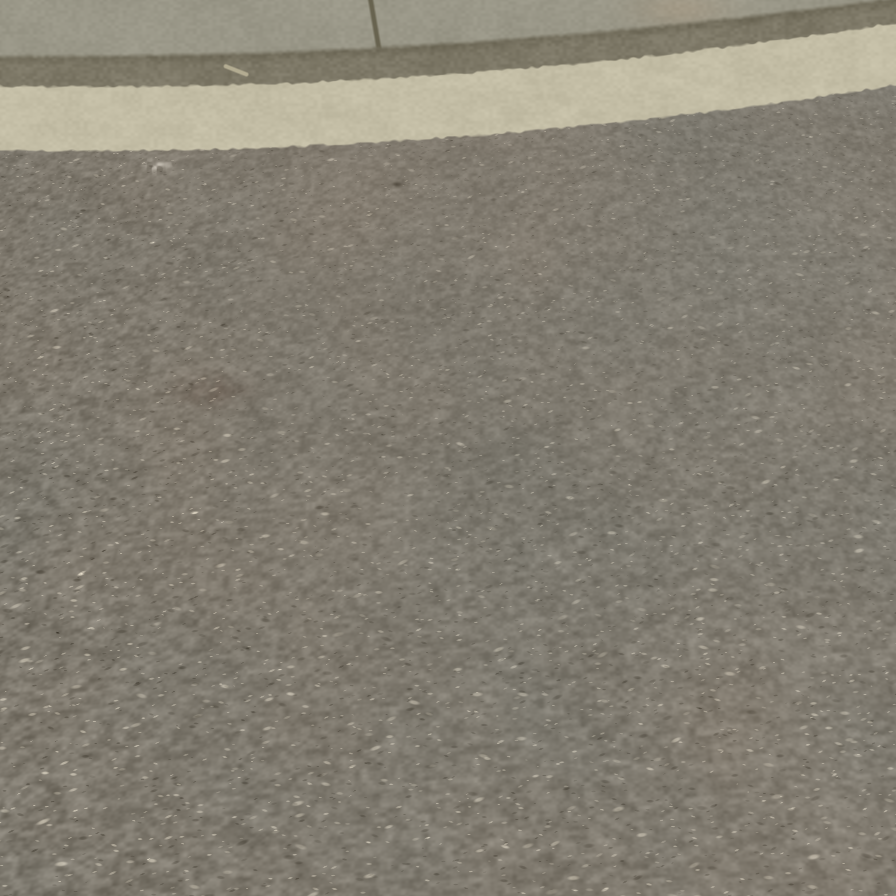
This texture is drawn by a Shadertoy shader. Its source:

```glsl
float hash(vec2 p) {
    vec3 h = fract(p.xyx * vec3(0.1031, 0.1030, 0.0973));
    h += dot(h, h.yzx + 33.33);
    return fract((h.x + h.y) * h.z);
}

float noise(vec2 p) {
    vec2 cell = floor(p), f = fract(p);
    f = f * f * (3.0 - 2.0 * f);
    return mix(mix(hash(cell), hash(cell + vec2(1, 0)), f.x),
               mix(hash(cell + vec2(0, 1)), hash(cell + vec2(1, 1)), f.x), f.y);
}

float fbm(vec2 p) {
    float sum = 0.0, amp = 0.5;
    for (int i = 0; i < 4; i++) {
        sum += amp * noise(p);
        p = mat2(1.6, 1.2, -1.2, 1.6) * p + 17.3;
        amp *= 0.5;
    }
    return sum - 0.47;
}

float segment(vec2 p, vec2 a, vec2 b) {
    vec2 ab = b - a;
    return length(p - a - ab * clamp(dot(p - a, ab) / dot(ab, ab), 0.0, 1.0));
}

float blob(vec2 p, vec2 centre, vec2 radius) {
    vec2 d = (p - centre) / radius;
    return exp(-dot(d, d));
}

// One elongated stone chip per occupied grid cell
float chips(vec2 p, float density) {
    vec2 cell = floor(p);
    float size = 0.5 + 0.5 * hash(cell + 9.1);
    vec2 centre = 0.3 + 0.4 * vec2(hash(cell + 31.7), hash(cell + 73.3));
    vec2 d = fract(p) - centre;
    d.y += d.x * (hash(cell + 5.5) - 0.5);
    float chip = 1.0 - smoothstep(0.08, 0.28, length(d * vec2(0.8, 1.35)) / size);
    return chip * step(hash(cell), density) * (0.4 + 0.6 * hash(cell + 47.0));
}

vec3 asphalt(vec2 uv) {
    // Grain shrinks towards the far edge
    float depth = 2.0 - uv.y;
    vec2 ground = vec2((uv.x - 0.5) / depth, -log(depth)) + 4.0;
    ground.y -= 0.08 * ground.x;
    float near = 1.0 - uv.y;
    float rough = mix(0.65, 1.1, near) + 0.25 * smoothstep(0.4, 0.0, uv.x);

    vec3 col = mix(vec3(0.495, 0.472, 0.428), vec3(0.505, 0.485, 0.443), uv.x);
    col += vec3(0.016, 0.004, -0.002) * fbm(uv * 5.0 + 3.0) * 2.0;
    col += 0.035 * fbm(uv * vec2(13.0, 18.0));
    float grain = 0.085 * (noise(ground * vec2(240.0, 360.0)) - 0.5)
                + 0.065 * (noise(ground * vec2(120.0, 210.0) + 40.0) - 0.5)
                + 0.035 * (noise(ground * vec2(480.0, 600.0) + 80.0) - 0.5);
    col += grain * rough;

    // Pale and dark chips at several sizes
    for (int i = 0; i < 3; i++) {
        float scale = 75.0 * pow(1.5, float(i));
        vec2 p = ground * scale * vec2(1.0, 1.45) + float(i) * 23.7;
        col += vec3(0.19, 0.185, 0.17) * rough * chips(p, 0.07 + 0.09 * near);
        col -= 0.095 * rough * chips(p + 57.4, 0.12);
    }
    return col;
}

void mainImage(out vec4 fragColor, in vec2 fragCoord) {
    vec2 uv = fragCoord / iResolution.xy;
    float aa = max(1.0 / iResolution.y, 0.0015);
    float x = uv.x, wobble = 0.003 * (noise(uv * 150.0) - 0.5);

    // Curved boundaries, lowest first
    float lineBottom = uv.y - (0.832 - 0.015 * x + 0.088 * x * x) + wobble;
    float lineTop = uv.y - (0.904 - 0.0185 * x + 0.089 * x * x) + wobble;
    float kerbEdge = uv.y - (0.9375 - 0.009 * x + 0.074 * x * x) + 0.5 * wobble;

    vec3 col = asphalt(uv);

    // Stain and small debris on the road
    float stain = blob(uv, vec2(0.237, 0.564), vec2(0.037, 0.018));
    col -= vec3(0.045, 0.06, 0.06) * stain * (0.5 + noise(uv * 110.0));
    col -= 0.17 * blob(uv, vec2(0.444, 0.794), vec2(0.005, 0.003));
    float debris = blob(uv, vec2(0.176, 0.815), vec2(0.014, 0.007));
    col += 0.24 * debris * smoothstep(0.3, 0.7, noise(uv * 180.0));

    // Painted line
    float fine = noise(uv * vec2(230.0, 300.0)) - 0.5;
    vec3 paint = vec3(0.765, 0.742, 0.648) + 0.035 * fine + 0.06 * fbm(uv * vec2(35.0, 55.0));
    col = mix(col, paint, smoothstep(-aa, aa, lineBottom));

    // Gutter strip, darker beneath the kerb
    vec3 gutter = vec3(0.49, 0.47, 0.402) + 0.055 * fine + 0.06 * fbm(uv * 45.0);
    gutter -= 0.05 * smoothstep(-0.014, 0.0, kerbEdge);
    col = mix(col, gutter, smoothstep(-aa, aa, lineTop));
    float twig = segment(uv, vec2(0.252, 0.926), vec2(0.275, 0.917));
    col = mix(col, vec3(0.74, 0.71, 0.6), 0.85 * (1.0 - smoothstep(0.001, 0.0035, twig)));

    // Concrete kerb with a dark joint
    vec3 kerb = vec3(0.602, 0.592, 0.532) + 0.035 * fine + 0.05 * fbm(uv * 28.0);
    kerb += vec3(0.025, 0.0, -0.015) * blob(uv, vec2(0.76, 0.99), vec2(0.05, 0.02));
    float joint = abs(x - 0.4225 + 0.17 * (uv.y - 0.948));
    kerb = mix(kerb, vec3(0.37, 0.35, 0.27), 0.85 * (1.0 - smoothstep(0.001, 0.0045, joint)));
    col = mix(col, kerb, smoothstep(-0.0035, 0.0035, kerbEdge));

    fragColor = vec4(clamp(col, 0.0, 1.0), 1.0);
}
```
